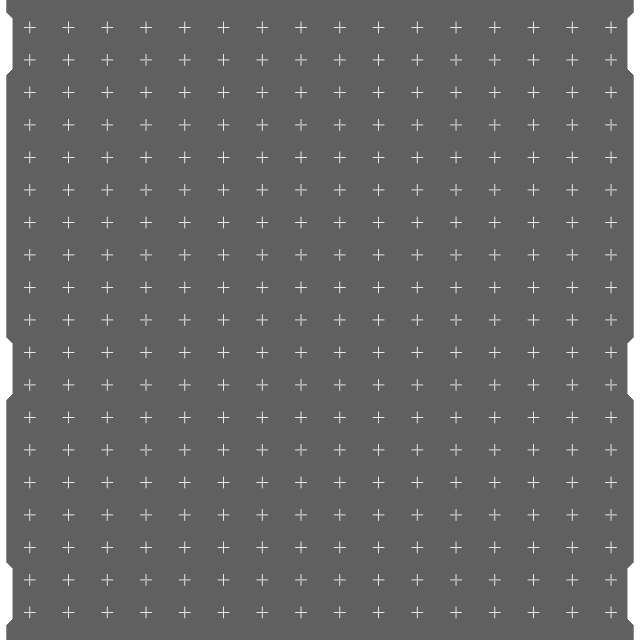
Give the GLSL for this pattern, as a WebGL 2 fragment shader.

```glsl
#version 300 es
precision highp float;
// Grey panel with notched sides and a 16 by 19 grid of thin white crosses.

uniform vec2 u_resolution;
out vec4 fragColor;

// Share of a pixel-wide box at offset d covered by a bar of half-width h.
float barCoverage(float d, float h, float pixel) {
    float overlap = min(d + 0.5 * pixel, h) - max(d - 0.5 * pixel, -h);
    return clamp(overlap / pixel, 0.0, 1.0);
}

// Offset from the nearest cross centre in a finite, centred grid.
vec2 gridOffset(vec2 p) {
    vec2 first = vec2(0.0465, 0.0431);
    vec2 pitch = vec2(0.06055, 0.05078);
    vec2 cell = clamp(round((p - first) / pitch), vec2(0.0), vec2(15.0, 18.0));
    return p - first - cell * pitch;
}

float crossCoverage(vec2 d, vec2 pixel) {
    float halfArm = 0.0092;
    float halfLine = 0.00066;
    float across = barCoverage(d.x, halfArm, pixel.x) * barCoverage(d.y, halfLine, pixel.y);
    float upright = barCoverage(d.x, halfLine, pixel.x) * barCoverage(d.y, halfArm, pixel.y);
    return max(across, upright);
}

// Width of the white margin at height y, deepened by chamfered notches.
float marginWidth(float y) {
    vec3 notchCentres = vec3(0.0723, 0.4238, 0.9316);
    float margin = 0.0098;
    float notch = 0.0;
    for (int i = 0; i < 3; i++) {
        notch = max(notch, clamp(0.0492 - abs(y - notchCentres[i]), 0.0, 0.0098));
    }
    return margin + notch;
}

void main() {
    vec2 uv = gl_FragCoord.xy / u_resolution;
    vec2 pixel = 1.0 / u_resolution;

    // Panel, mirrored left to right
    float sideDistance = min(uv.x, 1.0 - uv.x) - marginWidth(uv.y);
    float panel = clamp(sideDistance / pixel.x + 0.5, 0.0, 1.0);

    // Crosses
    float marks = crossCoverage(gridOffset(uv), pixel);

    vec3 panelGrey = vec3(0.378);
    vec3 white = vec3(1.0);
    fragColor = vec4(mix(white, mix(panelGrey, white, marks), panel), 1.0);
}
```
